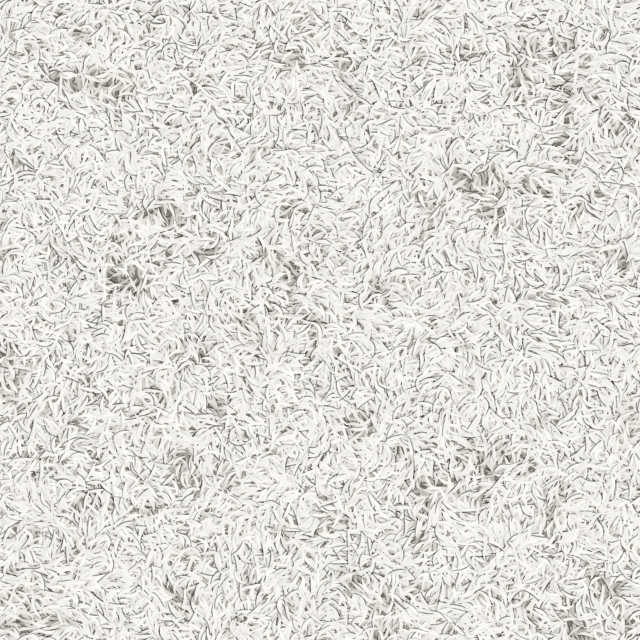
Reproduce this texture procedurally as a WebGL 2 fragment shader.

```glsl
#version 300 es
precision highp float;
precision highp int;
// Shaggy off-white pile: layered short tapered strands over dim, tufted gaps.

#define LAYERS 6
#define STRANDS_PER_CELL 2
#define CELL 0.0175          // grid spacing of the strands
#define HALF_LENGTH 0.0122
#define HALF_WIDTH 0.0023
#define EDGE 0.0014          // softness of strand sides
#define SHADOW 0.46          // strongest dimming along one strand side
#define TUFT_SCALE 19.0      // frequency of the thin patches
#define FLOW_SCALE 9.0       // frequency of the combing direction
#define THINNING 0.66        // share of strands missing in thin patches
#define ROOT_COLOR vec3(0.560, 0.545, 0.500)
#define TIP_COLOR vec3(1.000, 0.992, 0.973)

uniform vec2 u_resolution;
out vec4 fragColor;

// Integer hash giving three values in 0..1
vec3 hash3(ivec3 key) {
    uvec3 v = uvec3(key) * 1664525u + 1013904223u;
    v.x += v.y * v.z;
    v.y += v.z * v.x;
    v.z += v.x * v.y;
    v ^= v >> 16u;
    v.x += v.y * v.z;
    v.y += v.z * v.x;
    v.z += v.x * v.y;
    return vec3(v >> 8u) / 16777216.0;
}

float cornerSlope(ivec2 corner, vec2 offset, int seed) {
    vec2 gradient = hash3(ivec3(corner, seed)).xy * 2.0 - 1.0;
    return dot(gradient, offset);
}

float gradientNoise(vec2 p, int seed) {
    ivec2 i = ivec2(floor(p));
    vec2 f = fract(p);
    vec2 s = f * f * f * (f * (f * 6.0 - 15.0) + 10.0);
    float low = mix(cornerSlope(i, f, seed),
                    cornerSlope(i + ivec2(1, 0), f - vec2(1, 0), seed), s.x);
    float high = mix(cornerSlope(i + ivec2(0, 1), f - vec2(0, 1), seed),
                     cornerSlope(i + ivec2(1, 1), f - vec2(1, 1), seed), s.x);
    return mix(low, high, s.y);
}

// 1 inside the thin, dim patches between tufts
float patchAmount(vec2 p) {
    float n = gradientNoise(p * TUFT_SCALE, 23)
            + 0.6 * gradientNoise(p * TUFT_SCALE * 0.32, 41);
    return smoothstep(0.0, 0.38, n);
}

// x: signed distance to a bent spindle, y: position along it, z: side
vec3 strandShape(vec2 p, float angle, float bend) {
    float c = cos(angle), s = sin(angle);
    vec2 q = vec2(c * p.x + s * p.y, c * p.y - s * p.x);
    float along = clamp(q.x, -HALF_LENGTH, HALF_LENGTH);
    float t = along / HALF_LENGTH;
    q.y -= bend * along * t;
    float width = HALF_WIDTH * (1.1 - 0.8 * t * t);
    float d = length(vec2(q.x - along, q.y)) - width;
    return vec3(d, t * 0.5 + 0.5, q.y / HALF_WIDTH);
}

void main() {
    vec2 uv = gl_FragCoord.xy / u_resolution.y;
    float edge = max(EDGE, 0.55 / u_resolution.y);
    float dimness = patchAmount(uv);
    vec3 color = ROOT_COLOR * (1.0 - 0.12 * dimness);

    // Strands are laid from the backing up to the surface
    for (int layer = 0; layer < LAYERS; layer++) {
        float height = float(layer + 1) / float(LAYERS);
        float depth = 1.0 - height;
        float rise = (1.0 - depth * depth) * (1.0 - 0.4 * dimness * depth);
        vec3 layerColor = mix(ROOT_COLOR, TIP_COLOR, rise);
        vec2 shift = CELL * vec2(0.37, 0.61) * float(layer);
        vec2 p = uv + shift;
        ivec2 home = ivec2(floor(p / CELL));

        for (int n = 0; n < 9; n++) {
            ivec2 cell = home + ivec2(n % 3 - 1, n / 3 - 1);
            vec2 corner = vec2(cell) * CELL;
            vec2 middle = corner + 0.5 * CELL - shift;
            float flow = 0.6 + 7.0 * gradientNoise(middle * FLOW_SCALE, 7);
            float thin = THINNING * patchAmount(middle) * height;

            for (int k = 0; k < STRANDS_PER_CELL; k++) {
                int id = 100 + layer * STRANDS_PER_CELL + k;
                vec3 place = hash3(ivec3(cell, id));
                vec3 style = hash3(ivec3(cell, id + 100));
                if (style.x < thin) continue;

                float angle = flow + (place.z - 0.5) * 2.2;
                float bend = (style.y - 0.5) * 0.7;
                vec3 strand = strandShape(p - corner - place.xy * CELL, angle, bend);

                // Some strands throw a shadow stroke along one side
                float shade = SHADOW * smoothstep(0.4, 1.0, fract(style.z * 57.0));
                float oneSide = smoothstep(-0.3, 1.0, strand.z);
                color *= 1.0 - shade * oneSide * (1.0 - smoothstep(0.0, 0.0032, strand.x));

                // The strand itself, brighter toward its tip
                float cover = 1.0 - smoothstep(-edge, edge, strand.x);
                float tone = mix(0.955, 1.0, strand.y) * mix(0.965, 1.02, style.z);
                color = mix(color, layerColor * tone, cover);
            }
        }
    }
    fragColor = vec4(clamp(color, 0.0, 1.0), 1.0);
}
```
